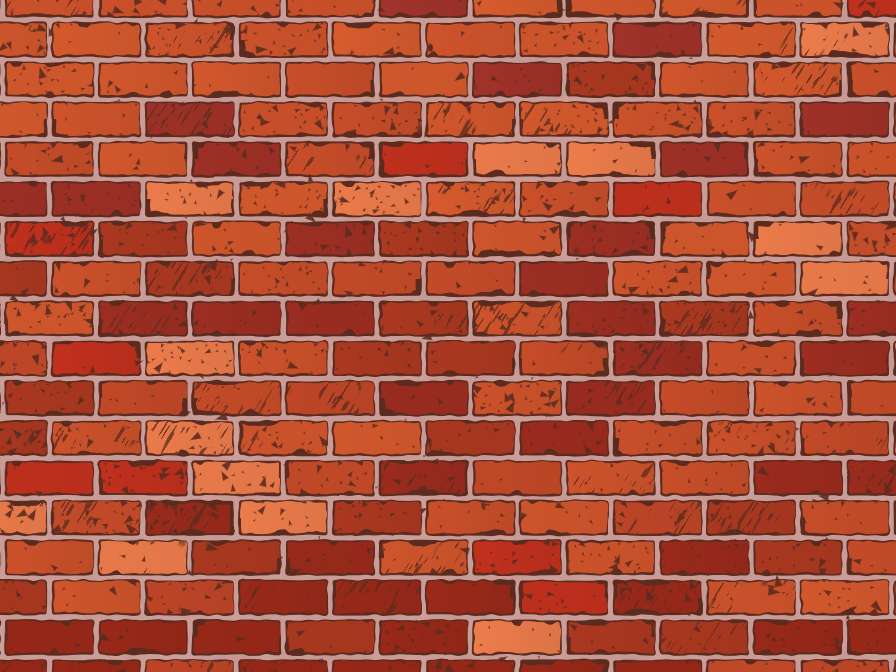
Write a WebGL 1 fragment shader that draws this texture.

```glsl
precision highp float;
// Weathered red brick wall in running bond, with inked edges, chips and scratches.
uniform vec2 u_resolution;

const float HEIGHT = 576.0;               // canvas height in wall units
const vec2 PITCH = vec2(80.2, 34.15);     // brick plus joint

float hash(vec2 p) {
  vec3 q = fract(p.xyx * 0.1031);
  q += dot(q, q.yzx + 33.33);
  return fract((q.x + q.y) * q.z);
}

float noise(vec2 p) {
  vec2 i = floor(p), f = fract(p);
  f = f * f * (3.0 - 2.0 * f);
  return mix(mix(hash(i), hash(i + vec2(1.0, 0.0)), f.x),
             mix(hash(i + vec2(0.0, 1.0)), hash(i + 1.0), f.x), f.y);
}

float roundBox(vec2 p, vec2 halfSize, float radius) {
  vec2 d = abs(p) - halfSize + radius;
  return length(max(d, 0.0)) + min(max(d.x, d.y), 0.0) - radius;
}

// Coverage of a shape from its signed distance
float fill(float d, float pixel) {
  return clamp(0.5 - d / pixel, 0.0, 1.0);
}

// Angular flecks, one candidate in each grid cell
float flecks(vec2 p, float density, float pixel) {
  float ink = 0.0;
  vec2 base = floor(p / 6.5);
  for (int j = -1; j <= 1; j++) {
    for (int i = -1; i <= 1; i++) {
      vec2 cell = base + vec2(float(i), float(j)) + 200.0;
      vec2 jitter = vec2(hash(cell + 17.3), hash(cell + 41.7));
      vec2 v = p - (cell - 200.0 + jitter) * 6.5;
      float angle = 6.283 * hash(cell + 73.1);
      float c = cos(angle), s = sin(angle);
      v = vec2(c * v.x + s * v.y, (c * v.y - s * v.x) * 0.6);
      float size = mix(0.45, 2.1, pow(hash(cell + 95.9), 4.0));
      float d = max(abs(v.x) * 0.87 + v.y * 0.5, -v.y) - size;
      ink = max(ink, fill(d, pixel) * step(hash(cell), density));
    }
  }
  return ink;
}

// Fired clay colour; darker reds gather toward the foot of the wall
vec3 clay(vec2 id, float low) {
  float pick = hash(id + 5.1), tone = hash(id + 23.7);
  vec3 color = mix(vec3(0.80, 0.34, 0.17), vec3(0.69, 0.24, 0.14),
                   tone * (0.45 + 0.55 * low));
  if (pick < 0.12) {
    color = vec3(0.88, 0.46, 0.28);
  } else if (pick > 1.0 - mix(0.16, 0.58, low)) {
    color = mix(vec3(0.60, 0.19, 0.16), vec3(0.57, 0.15, 0.09), low);
    color = mix(color, vec3(0.64, 0.21, 0.12), step(0.55, tone));
    color = mix(color, vec3(0.72, 0.18, 0.11), step(0.84, tone));
  }
  return color;
}

void main() {
  float pixel = HEIGHT / u_resolution.y;
  vec2 p = gl_FragCoord.xy * pixel;

  // Brick cell, with every other course shifted half a brick
  float row = floor((p.y - 12.6) / PITCH.y);
  vec2 grid = p - vec2(2.2 + 0.5 * PITCH.x * mod(row, 2.0), 12.6);
  vec2 id = floor(grid / PITCH) + 30.0;
  vec2 q = (fract(grid / PITCH) - 0.5) * PITCH;
  float low = 1.0 - (row + 0.5) / 16.5;

  // Uneven silhouette, and a face inset to leave a dark rim
  float wobble = (noise(p * 0.14 + id * 7.0) - 0.5) * 1.8;
  float outer = roundBox(q, vec2(38.2, 15.1), 2.5) + wobble;
  float inner = roundBox(q - vec2(0.4, 0.3), vec2(36.8, 13.5), 2.0);
  inner += wobble + (noise(p * 0.2 + 90.0) - 0.5) * 1.3;
  float chip = noise(vec2(p.x * 0.07, id.y * 3.0 + sign(q.y) + 50.0));
  inner += 3.6 * smoothstep(0.72, 0.98, chip);
  float brick = fill(outer, pixel);
  float face = fill(inner, pixel);

  vec3 ink = vec3(0.36, 0.17, 0.12);
  vec3 mortar = vec3(0.79, 0.61, 0.59) + 0.03 * (noise(p * 0.08) - 0.5);
  vec3 surface = clay(id, clamp(low, 0.0, 1.0));
  surface *= 1.02 - 0.0011 * q.x * hash(id + 61.0);

  // Flecks vary by brick, and a few stray onto the joints
  float wear = hash(id + 11.9);
  float density = mix(0.03, 0.06 + 0.42 * wear * wear, brick);
  float marks = flecks(p, density, pixel);

  // Slanted scratches in patches on some bricks
  vec2 s = vec2(dot(p, vec2(0.85, -0.53)), dot(p, vec2(0.53, 0.85)));
  float scratch = smoothstep(0.70, 0.80, noise(s * vec2(0.6, 0.08)));
  scratch *= smoothstep(0.45, 0.6, noise(p * 0.05 + 33.0));
  scratch *= step(0.74, hash(id + 47.3)) * face;

  vec3 color = mix(mortar, ink, brick);
  color = mix(color, surface, face);
  color = mix(color, ink, max(marks * 0.9, scratch * 0.75));
  gl_FragColor = vec4(color, 1.0);
}
```
